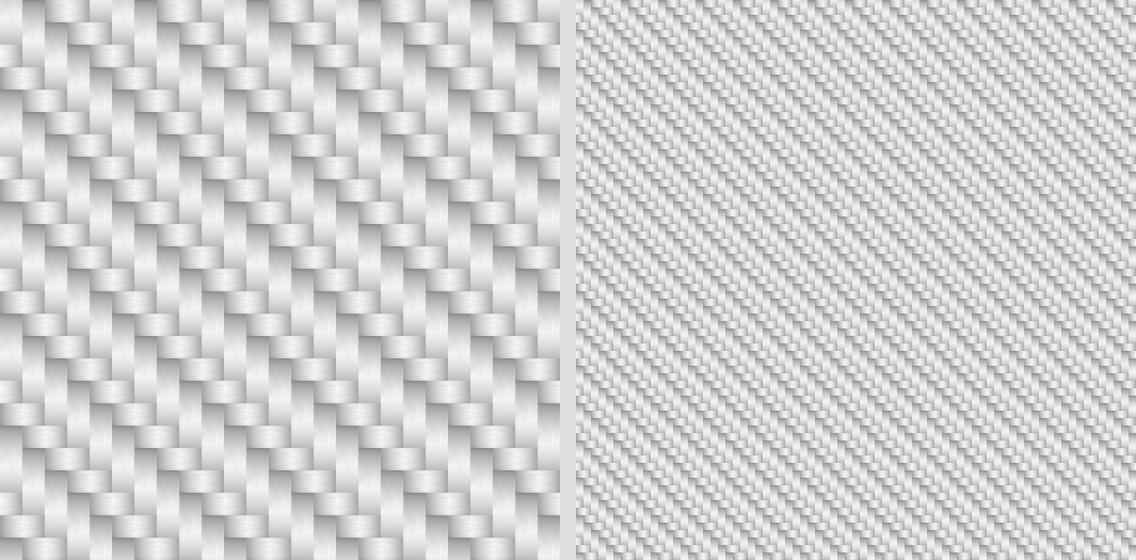
Left, the tile; right, the same tile 3 across and 3 down.
Give the GLSL for this pattern, as a WebGL 1 fragment shader.

```glsl
precision highp float;

uniform vec2 u_resolution;

float hash(vec2 p) {
  vec3 q = fract(vec3(p.xyx) * 0.1031);
  q += dot(q, q.yzx + 33.33);
  return fract((q.x + q.y) * q.z);
}

float noise(vec2 p) {
  vec2 cell = floor(p);
  vec2 f = fract(p);
  f = f * f * (3.0 - 2.0 * f);
  float low = mix(hash(cell), hash(cell + vec2(1.0, 0.0)), f.x);
  float high = mix(hash(cell + vec2(0.0, 1.0)), hash(cell + vec2(1.0, 1.0)), f.x);
  return mix(low, high, f.y);
}

// Brushed hairlines; the first axis runs along the strip, in cells
float brushed(vec2 p) {
  float fine = noise(vec2(p.x * 2.6, p.y * 19.0) + 7.0);
  float coarse = noise(vec2(p.x * 4.5, p.y * 11.0) + 53.0);
  return 0.6 * fine + 0.4 * coarse - 0.5;
}

// Brightness from the strip's start to its end, with one highlight between
float sheen(float t, float peak, float startTone, float endTone, float grain) {
  float rise = min(t / peak, (1.0 - t) / (1.0 - peak));
  float tone = t < peak ? startTone : endTone;
  float lit = clamp(rise * (1.5 - 0.5 * rise) + grain * 0.28 * rise, 0.0, 1.08);
  return mix(tone, 0.95, lit);
}

float weave(vec2 uv) {
  vec2 grid = uv * 25.0;
  vec2 cell = floor(grid);
  vec2 local = fract(grid);
  float phase = mod(cell.x + cell.y + 4.0, 5.0);

  // Short horizontal strips span two cells
  if (phase < 2.0) {
    float along = phase + local.x;
    float grain = brushed(vec2(along, local.y));
    float tone = sheen(along / 2.0, 0.53, 0.63, 0.65, grain);
    return tone - 0.07 * exp(-local.y * 16.0);
  }

  // Long vertical strips span three cells, shadowed at the top
  float along = phase - 2.0 + local.y;
  float grain = brushed(vec2(along, local.x + 4.0));
  float tone = sheen(along / 3.0, 0.4, 0.73, 0.59, grain);
  return tone - 0.06 * exp(-(3.0 - along) * 12.0);
}

void main() {
  // Average a 3 by 3 grid of samples to smooth the edges
  float tone = 0.0;
  for (int j = 0; j < 3; j++) {
    for (int i = 0; i < 3; i++) {
      vec2 offset = (vec2(float(i), float(j)) - 1.0) / 3.0;
      tone += weave((gl_FragCoord.xy + offset) / u_resolution) / 9.0;
    }
  }
  float coolTint = 0.008 * smoothstep(0.65, 0.95, tone);
  gl_FragColor = vec4(vec3(tone) + vec3(0.0, 0.0, coolTint), 1.0);
}
```
